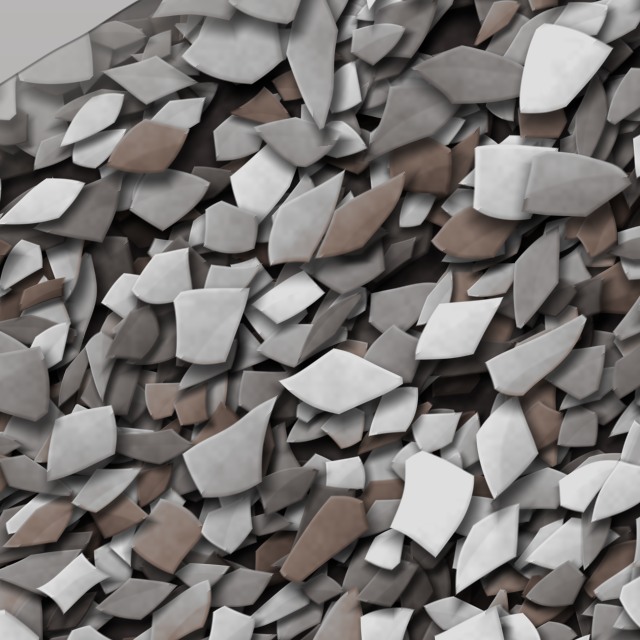
Give the GLSL for this texture, as a WebGL 1 fragment shader.

```glsl
precision highp float;
uniform vec2 u_resolution;

#define LAYERS 10
#define SLANT 0.66
#define MIN_CELL 0.075
#define CELL_RANGE 0.085
#define PRESENCE 0.52
#define SHADOW 0.62
#define BACK_TONE 0.34
#define FRONT_TONE 0.65
#define TONE_SPREAD 0.50
#define WARP 0.012

const vec3 GAP_COLOR = vec3(0.15, 0.13, 0.13);
const vec3 WALL_COLOR = vec3(0.72, 0.71, 0.71);
const vec3 HAZE_COLOR = vec3(0.62, 0.61, 0.60);
const vec3 RUST_TINT = vec3(1.06, 0.94, 0.87);

vec4 hash4(vec3 p) {
  vec4 a = fract(p.xyzx * vec4(0.1031, 0.1030, 0.0973, 0.1099));
  a += dot(a, a.wzxy + 33.33);
  return fract((a.xxyz + a.yzzw) * a.zywx);
}

float noise(vec2 p) {
  vec2 i = floor(p), f = fract(p);
  f = f * f * (3.0 - 2.0 * f);
  float a = hash4(vec3(i, 7.0)).x;
  float b = hash4(vec3(i + vec2(1.0, 0.0), 7.0)).x;
  float c = hash4(vec3(i + vec2(0.0, 1.0), 7.0)).x;
  float d = hash4(vec3(i + 1.0, 7.0)).x;
  return mix(mix(a, b, f.x), mix(c, d, f.x), f.y);
}

mat2 rotation(float angle) {
  float c = cos(angle), s = sin(angle);
  return mat2(c, -s, s, c);
}

// Pointed chip bounded by four bowed edges
float chipDistance(vec2 q, float seed) {
  float d = length(q) - 1.1;
  for (int k = 0; k < 4; k++) {
    float turn = fract(seed * (17.3 + 5.1 * float(k)));
    float bow = fract(seed * (31.7 + 9.7 * float(k)));
    float angle = 1.5708 * (float(k) + 0.5 + 0.75 * (turn - 0.5));
    vec2 n = vec2(cos(angle), sin(angle));
    float along = dot(q, vec2(-n.y, n.x));
    d = max(d, dot(q, n) - 0.62 + mix(-0.14, 0.34, bow) * along * along);
  }
  return d;
}

// Warm dark tones fading into neutral light ones
vec3 toneColor(float tone) {
  float warmth = 1.0 - smoothstep(0.35, 0.75, tone);
  return vec3(tone) + warmth * vec3(0.015, -0.008, -0.017);
}

// Shadow first, then the lit and creased chip
vec3 paintChip(vec3 under, vec2 p, float cell, vec2 id, float layer, float grain) {
  vec4 form = hash4(vec3(id, layer * 5.0 + 1.0));
  vec4 look = hash4(vec3(id, layer * 5.0 + 3.0));
  float depth = layer / float(LAYERS - 1);
  float swing = 2.0 * form.x - 1.0;
  mat2 turn = rotation(SLANT + 0.25 * swing + 0.8 * swing * swing * swing);
  vec2 size = cell * vec2(mix(0.6, 0.86, form.y), mix(0.3, 0.5, form.z));
  vec2 q = turn * p / size;
  vec2 shadowQ = turn * (p + cell * vec2(-0.05, 0.10)) / size;

  float shade = 1.0 - smoothstep(-0.15, 0.28, chipDistance(shadowQ, form.w));
  under *= 1.0 - SHADOW * shade;

  float d = chipDistance(q, form.w);
  float tone = mix(BACK_TONE, FRONT_TONE, depth) + TONE_SPREAD * (look.x - 0.5);
  tone += 0.13 * (look.y - 0.5) * q.x + 0.07 * q.y;
  float crease = q.y + 0.3 * q.x * q.x + 0.5 * (look.z - 0.5);
  tone += 0.11 * (look.w - 0.5) * smoothstep(-0.06, 0.06, crease);
  tone += 0.09 * (grain - 0.5);
  float rim = smoothstep(-0.10, -0.01, d);
  tone += rim * mix(-0.10, 0.07, step(0.0, q.y));
  vec3 paint = toneColor(clamp(tone, 0.12, 0.87));
  float rust = step(0.72, look.z) * (1.0 - smoothstep(0.45, 0.65, tone));
  paint *= mix(vec3(1.0), RUST_TINT, rust);

  float soft = max(0.0012, 0.8 / u_resolution.y);
  return mix(paint, under, smoothstep(-soft, soft, d * size.y));
}

void main() {
  vec2 uv = gl_FragCoord.xy / u_resolution.y;
  vec2 bend = vec2(noise(uv * 13.0), noise(uv * 13.0 + 41.0)) - 0.5;
  vec2 pos = uv + WARP * bend;
  float grain = 0.6 * noise(uv * 38.0) + 0.4 * noise(uv * 110.0);
  vec3 color = GAP_COLOR * (0.8 + 0.6 * grain);

  // Chips stacked from back to front
  for (int i = 0; i < LAYERS; i++) {
    float layer = float(i);
    float cell = MIN_CELL + CELL_RANGE * fract(layer * 0.618 + 0.3);
    vec2 grid = pos / cell + layer * vec2(3.37, 5.71) + 20.0;
    vec2 home = floor(grid);
    for (int y = -1; y <= 1; y++) {
      for (int x = -1; x <= 1; x++) {
        vec2 id = home + vec2(float(x), float(y));
        vec4 place = hash4(vec3(id, layer * 5.0));
        vec2 offset = grid - id - 0.5 - 0.8 * (place.xy - 0.5);
        if (place.z < PRESENCE && dot(offset, offset) < 1.21) {
          color = paintChip(color, offset * cell, cell, id, layer, grain);
        }
      }
    }
  }

  // Pale haze near the plain wall in the upper left corner
  float ridge = 0.87 + 0.59 * uv.x + 0.5 * WARP * bend.y - uv.y;
  float haze = (1.0 - smoothstep(0.0, 0.2, ridge)) * (1.0 - smoothstep(0.25, 0.5, uv.x));
  color = mix(color, HAZE_COLOR, 0.55 * haze);
  color *= 1.0 - 0.4 * (1.0 - smoothstep(0.0, 0.006, abs(ridge)));
  vec3 wall = WALL_COLOR + 0.06 * (uv.y - 0.95);
  color = mix(wall, color, smoothstep(-0.002, 0.002, ridge));
  gl_FragColor = vec4(color, 1.0);
}
```
